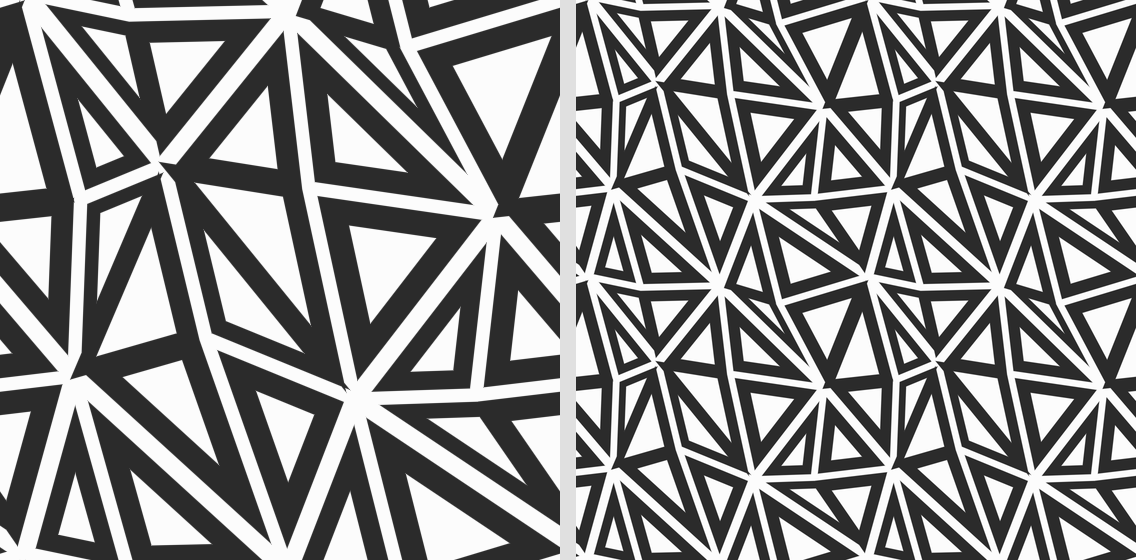
Left: one tile. Right: repeated 2 by 2.
A Shadertoy shader for this pattern:

```glsl
// Seamless black and white pattern of sharp, outlined triangular shards.

// Slanted lattice whose points repeat with the unit square, six per tile.
const mat2 LATTICE = mat2(1.0 / 3.0, -1.0 / 3.0, 1.0 / 6.0, 1.0 / 3.0);

const vec3 CHARCOAL = vec3(0.17);
const vec3 PAPER = vec3(0.99);

float hash(int n) {
    float x = fract(float(n) * 0.1031 + 0.37);
    x *= x + 33.33;
    x *= x + x;
    return fract(x);
}

// Wrapped index of a lattice point, equal for all its copies.
int wrapId(ivec2 cell) {
    return (2 * cell.x + cell.y + 600) % 6;
}

vec2 jitter(int n) {
    return 0.15 * (vec2(hash(n), hash(n + 57)) - 0.5);
}

vec2 hub(ivec2 cell) {
    return LATTICE * vec2(cell) + jitter(wrapId(cell) + 11);
}

// Distance to the left of the line from a to b.
float leftOf(vec2 p, vec2 a, vec2 b) {
    vec2 e = normalize(b - a);
    return e.x * (p.y - a.y) - e.y * (p.x - a.x);
}

// Some outer edges are solid; the key is the same from both sides.
bool isSolidEdge(ivec2 a, ivec2 b) {
    int m = wrapId(a), n = wrapId(b);
    return hash(min(m, n) * 6 + max(m, n) + 200) < 0.22;
}

// x: distance into the dark body, y: distance into its light core.
vec2 shard(vec2 p, vec2 a, vec2 b, vec2 c, bvec3 solid) {
    vec3 d = vec3(leftOf(p, a, b), leftOf(p, b, c), leftOf(p, c, a));
    float perimeter = length(b - a) + length(c - b) + length(a - c);
    float inradius = leftOf(c, a, b) * length(b - a) / perimeter;
    float ring = min(0.044, 0.46 * inradius);

    // Solid edges overlap their neighbour, the others leave half a band.
    vec3 gap = mix(vec3(0.016, 0.012, 0.012), vec3(-0.004), vec3(solid));
    vec3 rim = mix(gap + ring, vec3(0.62 * ring), vec3(solid));
    vec3 body = d - gap;
    vec3 core = d - rim;
    return vec2(min(body.x, min(body.y, body.z)),
                min(core.x, min(core.y, core.z)));
}

void mainImage(out vec4 fragColor, in vec2 fragCoord) {
    vec2 p = fragCoord / iResolution.xy;
    float blur = 0.75 / min(iResolution.x, iResolution.y);
    ivec2 home = ivec2(floor(inverse(LATTICE) * p));
    vec2 nearest = vec2(-1.0);

    for (int j = -1; j <= 1; j++)
    for (int i = -1; i <= 1; i++) {
        ivec2 cell = home + ivec2(i, j);
        int id = wrapId(cell);

        // Corners of the cell, counterclockwise, and its inner point.
        ivec2 corner[4];
        vec2 pos[4];
        vec2 middle = jitter(id + 31);
        for (int k = 0; k < 4; k++) {
            corner[k] = cell + ivec2(k == 1 || k == 2 ? 1 : 0, k / 2);
            pos[k] = hub(corner[k]);
            middle += 0.25 * pos[k];
        }

        // Four shards round the inner point; one spoke is solid.
        int solidSpoke = int(4.0 * hash(id + 71));
        for (int k = 0; k < 4; k++) {
            int next = (k + 1) % 4;
            bvec3 solid = bvec3(isSolidEdge(corner[k], corner[next]),
                                next == solidSpoke, k == solidSpoke);
            nearest = max(nearest, shard(p, pos[k], pos[next], middle, solid));
        }
    }

    vec2 cover = smoothstep(-blur, blur, nearest);
    fragColor = vec4(mix(PAPER, CHARCOAL, cover.x * (1.0 - cover.y)), 1.0);
}
```
